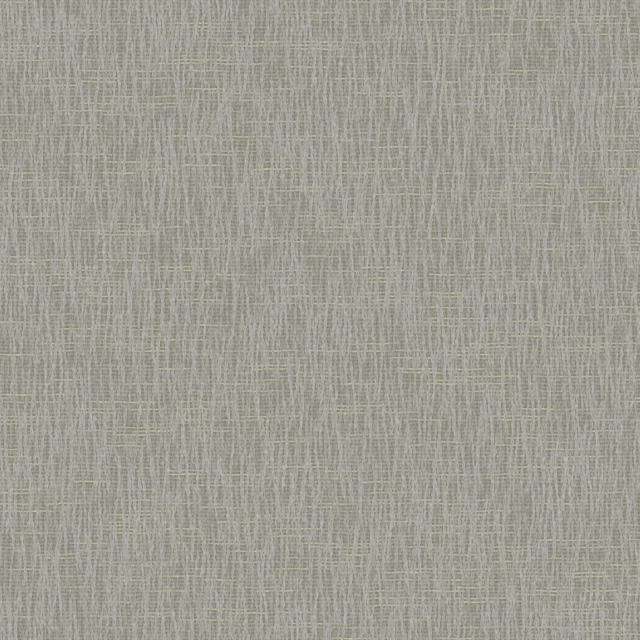
Give the GLSL for this texture, as a WebGL 2 fragment shader.

```glsl
#version 300 es
precision highp float;
// Woven linen-like cloth: two dense layers of slightly slanting grey vertical
// threads over a ribbed horizontal weft, with scattered thin pale streaks.
// Sines bend the threads; cellular noise gives soft patches and fibre grain.
uniform vec2 u_resolution;
out vec4 fragColor;

float hash(vec2 p) {
  p = fract(p * vec2(0.1031, 0.1137));
  p += dot(p, p.yx + 33.33);
  return fract((p.x + p.y) * p.x * 17.0 + p.y * 31.7);
}

// Distance to the nearest of the jittered cell points.
float cellular(vec2 p) {
  vec2 cell = floor(p);
  float nearest = 2.0;
  for (int j = -1; j <= 1; j++) {
    for (int i = -1; i <= 1; i++) {
      vec2 id = cell + vec2(i, j);
      vec2 point = id + vec2(hash(id + 11.0), hash(id + 57.0));
      nearest = min(nearest, distance(p, point));
    }
  }
  return nearest;
}

// Coverage of gently slanting vertical threads with rough, fibrous edges.
float warpThreads(vec2 p, float count, float seed, float density, float pixel) {
  float x = p.x * count;
  float soft = max(0.1, pixel * count * 0.5);
  float cover = 0.0;
  for (int k = -1; k <= 1; k++) {
    float id = floor(x) + float(k);
    float r = hash(vec2(id, seed));
    float phase = 6.2832 * hash(vec2(id, seed + 9.0));
    float sway = 0.42 * sin(p.y * (24.0 + 30.0 * r) + phase)
               + 0.07 * sin(p.y * (330.0 + 150.0 * r) + phase * 3.0);
    float halfWidth = 0.23 + 0.06 * sin(p.y * (210.0 + 190.0 * r) + phase * 5.0);
    float shown = sin(p.y * (17.0 + 19.0 * r) + phase * 2.0)
                + 0.6 * sin(p.y * (83.0 + 51.0 * r) + phase * 4.0);
    shown = smoothstep(-1.3, 0.7, shown + density);
    float d = abs(x - id - 0.5 - sway);
    cover = max(cover, shown * (1.0 - smoothstep(halfWidth - soft, halfWidth + soft, d)));
  }
  return cover;
}

// x: coverage of the horizontal rows, y: strength of the pale streaks.
vec2 weftThreads(vec2 p, float pixel) {
  float y = p.y * 176.0 + 0.1 * sin(p.x * 37.0) + 0.06 * sin(p.x * 151.0 + p.y * 40.0);
  float row = floor(y);
  float r = hash(vec2(row, 3.0));
  float d = abs(fract(y) - 0.5);
  float soft = max(0.12, pixel * 176.0 * 0.5);
  float line = 1.0 - smoothstep(0.27 - soft, 0.27 + soft, d);
  float thin = 1.0 - smoothstep(0.19 - soft, 0.19 + soft, d);

  // Each row is cut into segments, some of which are pale streaks.
  float x = p.x * (7.0 + 8.0 * r) + r * 40.0;
  float pick = hash(vec2(floor(x), row + 71.0));
  float along = fract(x);
  float ends = smoothstep(0.0, 0.2, along) * smoothstep(1.0, 0.7, along);
  float streak = smoothstep(0.5, 1.0, pick) * ends;
  return vec2(line * (0.6 + 0.4 * r), thin * streak);
}

void main() {
  vec2 p = gl_FragCoord.xy / u_resolution.y;
  float pixel = 1.0 / u_resolution.y;

  // Broad patches where the grey threads lie thicker or thinner.
  float patches = 0.5 * (cellular(p * vec2(9.0, 5.0)) - 0.5)
                + 0.15 * sin(p.x * 31.0 + 2.0 * sin(p.y * 13.0));
  vec2 weft = weftThreads(p, pixel);
  float lower = warpThreads(p, 134.0, 5.0, patches + 0.45, pixel);
  float upper = warpThreads(p + vec2(0.37, 0.21), 122.0, 43.0, patches + 0.1, pixel);

  // Ribbed ground, then weft, warp and the streaks between threads.
  vec3 color = vec3(0.560, 0.551, 0.512);
  color = mix(color, vec3(0.632, 0.622, 0.573), weft.x * 0.85);
  color += 0.018 * sin(p.x * 817.0 + 0.8 * sin(p.y * 29.0));
  color = mix(color, vec3(0.668, 0.660, 0.630), lower * 0.8);
  color = mix(color, vec3(0.690, 0.682, 0.657), upper * 0.85);
  float open = 1.0 - 0.75 * max(lower, upper);
  color = mix(color, vec3(0.750, 0.737, 0.640), weft.y * open * 0.9);

  // Short fibres, longer along the vertical threads.
  color += 0.105 * (cellular(p * vec2(310.0, 170.0)) - 0.5);
  fragColor = vec4(color, 1.0);
}
```
